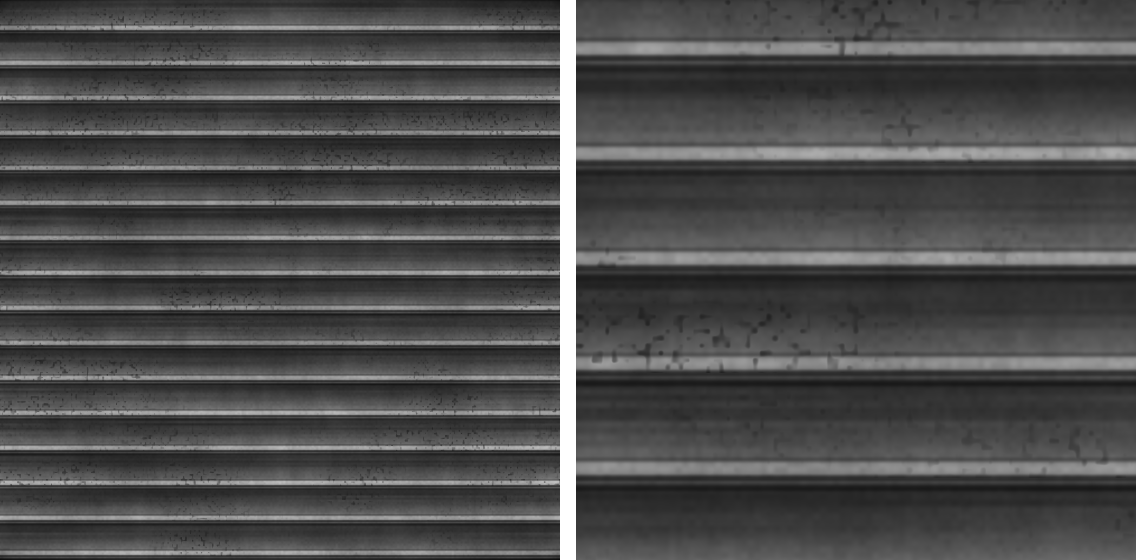
Left: the whole. Right: its middle third, enlarged.
Reproduce this texture procedurally as a Shadertoy shader.

```glsl
float hash(vec2 p) {
    vec3 q = fract(vec3(p.xyx) * 0.1031);
    q += dot(q, q.yzx + 33.33);
    return fract((q.x + q.y) * q.z);
}

// Value noise on the unit canvas; whole cell counts make it wrap.
float wrapNoise(vec2 uv, vec2 cells) {
    vec2 p = uv * cells, i = floor(p), f = fract(p);
    f = f * f * (3.0 - 2.0 * f);
    vec2 a = mod(i, cells), b = mod(i + 1.0, cells);
    return mix(mix(hash(a), hash(vec2(b.x, a.y)), f.x),
               mix(hash(vec2(a.x, b.y)), hash(b), f.x), f.y);
}

float cloud(vec2 uv, vec2 cells) {
    float sum = 0.0, weight = 0.5;
    for (int i = 0; i < 4; i++) {
        sum += weight * wrapNoise(uv, cells);
        cells *= 2.0;
        weight *= 0.5;
    }
    return sum / 0.9375;
}

float band(float t, float start, float end, float blur) {
    return smoothstep(start - blur, start + blur, t)
         * (1.0 - smoothstep(end - blur, end + blur, t));
}

void mainImage(out vec4 fragColor, in vec2 fragCoord) {
    const float slats = 16.0;
    vec2 uv = fragCoord / iResolution.xy;

    // t runs down each slat, from under one ridge to the foot of the next
    float down = 0.11 - uv.y * slats;
    float t = fract(down);
    float slat = mod(floor(down), slats);
    float blur = max(0.022, 0.7 * slats / iResolution.y);

    // Concave face, dark at the top and lighter toward the ridge
    float depth = 0.155 + 0.02 * hash(vec2(slat, 7.0));
    float shade = depth + 0.23 * pow(clamp((t - 0.08) / 0.74, 0.0, 1.0), 1.6);

    // Shadow under the ridge with a soft thin lip
    shade += 0.1 * band(t, 0.02, 0.055, blur);
    shade -= (0.02 + 0.05 * hash(vec2(slat, 19.0))) * band(t, 0.075, 0.12, blur);

    // Rounded lit ridge below a fine groove
    float ridge = band(t, 0.845, 0.965, blur);
    float ridgeLight = 0.57 - 22.0 * (t - 0.9) * (t - 0.9) + 0.04 * hash(vec2(slat, 3.0));
    shade = mix(shade, 0.26, 0.65 * band(t, 0.80, 0.835, blur));
    shade = mix(shade, ridgeLight, ridge);
    shade = mix(shade, 0.19, band(t, 0.975, 1.03, blur));
    shade = mix(shade, 0.19, 1.0 - smoothstep(0.0, 0.025, t));

    // Long rolling streaks, strongest in the dark upper face
    float streak = wrapNoise(uv, vec2(3.0, 256.0)) + 0.6 * wrapNoise(uv, vec2(2.0, 128.0)) - 0.8;
    shade += streak * mix(0.06, 0.025, smoothstep(0.3, 0.7, t));

    // Broad stains, faint vertical runs and fine grain
    float stain = cloud(uv, vec2(4.0, 7.0));
    float runs = cloud(uv, vec2(40.0, 20.0));
    float grain = wrapNoise(uv, vec2(256.0)) - 0.5;
    shade *= 1.0 + 0.45 * (stain - 0.5) + 0.22 * (runs - 0.5) + 0.1 * grain;

    // Tiny faint pits gathered in worn patches
    float worn = smoothstep(0.4, 0.75, cloud(uv + 0.37, vec2(7.0, 12.0)));
    float pits = smoothstep(0.6, 1.0, wrapNoise(uv, vec2(250.0, 230.0)));
    shade *= 1.0 - 0.4 * pits * worn * smoothstep(0.05, 0.5, t);

    fragColor = vec4(vec3(clamp(shade, 0.0, 1.0)), 1.0);
}
```
